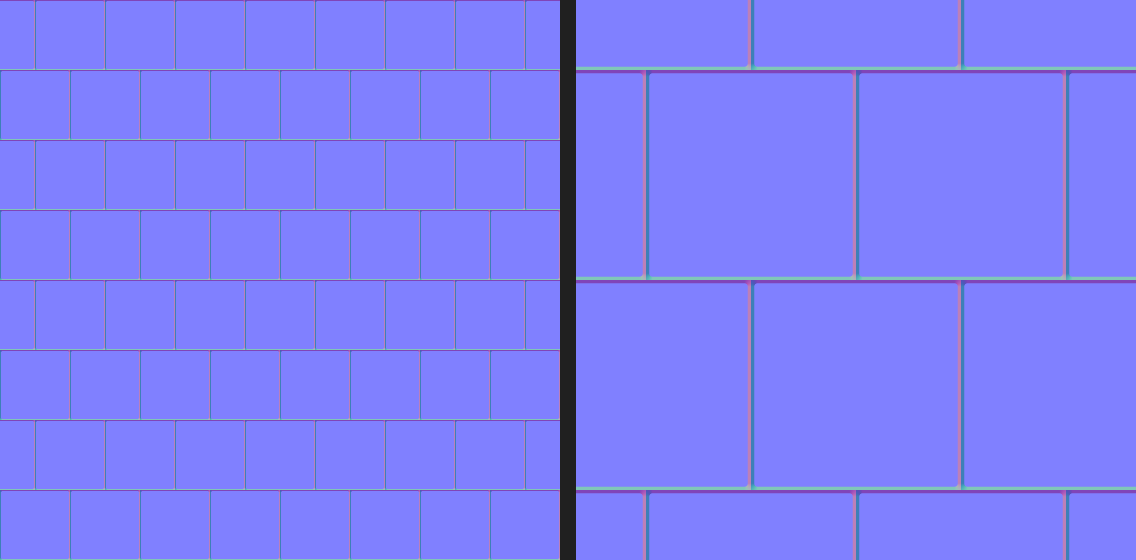
Left: the whole. Right: its middle third, enlarged.
This texture map is drawn by a Shadertoy shader. Its source:

```glsl
// Tangent-space normal map of square tiles laid in a running bond.
// Each tile is a rounded box; a thin rim along its border leans outwards,
// while the face stays flat. Whole tile counts make the map wrap seamlessly.

const vec2  TILE_COUNT    = vec2(8.0);      // repeats across and down; keep rows even
const float ROW_SHIFT     = 0.5;            // offset of every other row, in tiles
const float BEVEL_WIDTH   = 1.0 / 64.0;     // rim width, in tiles
const float CORNER_RADIUS = 2.0 / 64.0;     // corner rounding, in tiles
const vec3  FLAT_COLOR    = vec3(0.502, 0.502, 1.0);
const vec2  RIM_TILT      = vec2(0.25, -0.255);  // green falls towards the top
const vec2  RIM_MIDDLE    = vec2(0.49, 0.525);   // red and green of an untilted rim
const float RIM_BLUE      = 0.72;
const int   SAMPLES       = 4;              // antialiasing samples per axis

// Position inside the tile, centred, with alternate rows shifted.
vec2 tilePosition(vec2 uv) {
    vec2 grid = uv * TILE_COUNT;
    grid.x += ROW_SHIFT * mod(floor(grid.y), 2.0);
    return fract(grid) - 0.5;
}

// Signed distance to a rounded tile in x, its outward direction in yz.
vec3 roundedTile(vec2 p) {
    vec2 q = abs(p) - (0.5 - CORNER_RADIUS);
    bool inCorner = min(q.x, q.y) > 0.0;
    float dist = (inCorner ? length(q) : max(q.x, q.y)) - CORNER_RADIUS;
    vec2 axis = q.x > q.y ? vec2(1.0, 0.0) : vec2(0.0, 1.0);
    vec2 outward = inCorner ? normalize(q) : axis;
    return vec3(dist, outward * sign(p));
}

vec3 normalColor(vec2 uv) {
    vec3 tile = roundedTile(tilePosition(uv));
    // The untilted channel of a straight rim stays at the neutral level.
    vec2 middle = mix(FLAT_COLOR.rg, RIM_MIDDLE, abs(tile.yz));
    vec3 rim = vec3(middle + RIM_TILT * tile.yz, RIM_BLUE);
    return mix(FLAT_COLOR, rim, step(-BEVEL_WIDTH, tile.x));
}

void mainImage(out vec4 fragColor, in vec2 fragCoord) {
    // Average a regular grid of samples over the pixel to smooth the edges.
    vec3 color = vec3(0.0);
    for (int j = 0; j < SAMPLES; j++) {
        for (int i = 0; i < SAMPLES; i++) {
            vec2 offset = (vec2(i, j) + 0.5) / float(SAMPLES) - 0.5;
            color += normalColor((fragCoord + offset) / iResolution.xy);
        }
    }
    fragColor = vec4(color / float(SAMPLES * SAMPLES), 1.0);
}
```
